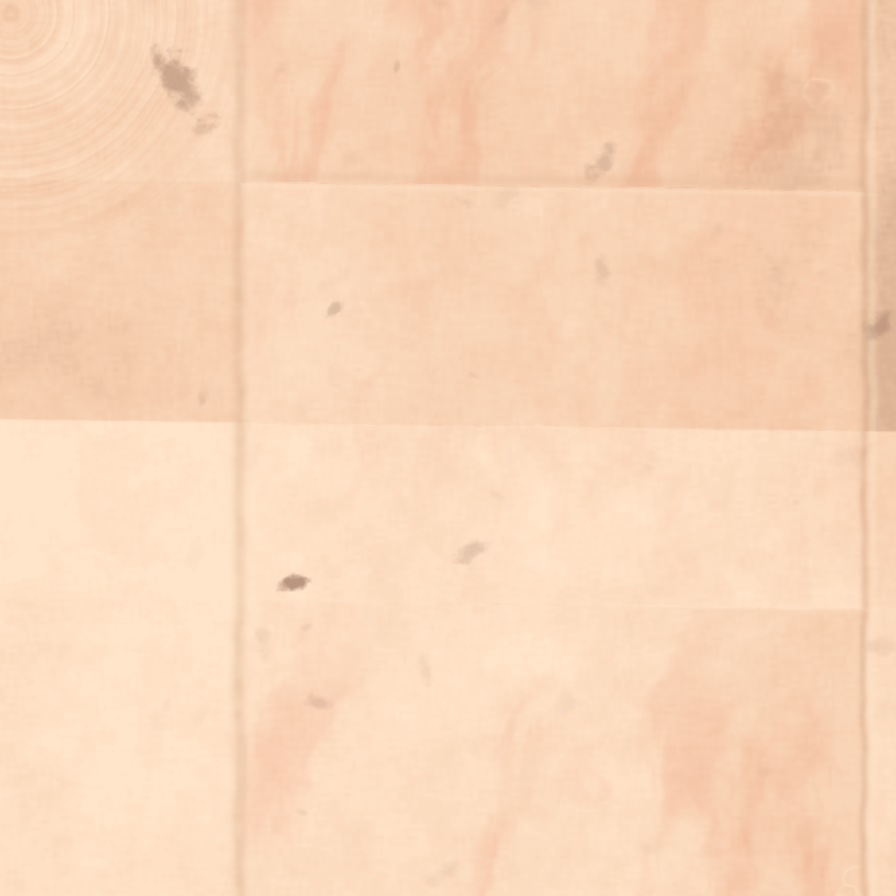
Write a Shadertoy shader that draws this texture.

```glsl
// Pale wooden blocks joined in a wide grid: three columns by four rows.
// Each block takes a tone from a four-step ramp, then gets mottling, slanted
// grain, growth rings in one corner, soft joints and scattered brown flecks.

#define ROW_EDGES vec3(0.333, 0.532, 0.800)
#define COL_EDGES vec2(0.270, 0.964)
#define ROW_TILT 0.014
#define LEFT_TONES vec4(0.20, 0.00, 1.70, 1.15)
#define MIDDLE_TONES vec4(0.45, 0.35, 1.00, 1.50)
#define RIGHT_TONES vec4(0.90, 1.10, 3.00, 2.70)
#define RING_CENTRE vec2(0.012, 0.985)
#define FLECK_CELLS 9.0
#define FLECK_CHANCE 0.45

const vec3 CREAM = vec3(1.00, 0.89, 0.782);
const vec3 PEACH = vec3(0.982, 0.845, 0.73);
const vec3 TAN   = vec3(0.96, 0.80, 0.675);
const vec3 BROWN = vec3(0.89, 0.73, 0.61);
const vec3 FLECK = vec3(0.66, 0.51, 0.43);

float hash(vec2 p) {
    return fract(sin(dot(p, vec2(127.1, 311.7))) * 43758.5453);
}

float noise(vec2 p) {
    vec2 i = floor(p), f = fract(p);
    f = f * f * (3.0 - 2.0 * f);
    return mix(mix(hash(i), hash(i + vec2(1, 0)), f.x),
               mix(hash(i + vec2(0, 1)), hash(i + vec2(1, 1)), f.x), f.y);
}

float fbm(vec2 p) {
    float sum = 0.0, amp = 0.5;
    for (int i = 0; i < 4; i++) {
        sum += amp * noise(p);
        p = p * 2.03 + 17.3;
        amp *= 0.5;
    }
    return sum / 0.9375;
}

// Soft bump of given radii around a centre.
float blob(vec2 p, vec2 centre, vec2 radii) {
    vec2 d = (p - centre) / radii;
    return exp(-dot(d, d));
}

// Soft line of half width w at signed distance d.
float line(float d, float w) {
    return exp(-d * d / (w * w));
}

vec3 ramp(float t) {
    vec3 c = mix(CREAM, PEACH, clamp(t, -0.2, 1.0));
    c = mix(c, TAN, clamp(t - 1.0, 0.0, 1.0));
    return mix(c, BROWN, clamp(t - 2.0, 0.0, 1.4));
}

// Ragged slanted ellipse with a smooth rim.
float fleck(vec2 p, vec2 centre, vec2 radii, float angle) {
    vec2 d = p - centre;
    float c = cos(angle), s = sin(angle);
    d = vec2(c * d.x + s * d.y, c * d.y - s * d.x) / radii;
    float rag = 1.6 * (fbm(p * 75.0) - 0.5);
    return 1.0 - smoothstep(0.2, 1.3, length(d) + rag);
}

float scatteredFlecks(vec2 p) {
    float sum = 0.0;
    vec2 cell = floor(p * FLECK_CELLS);
    for (int y = -1; y <= 1; y++)
    for (int x = -1; x <= 1; x++) {
        vec2 id = cell + vec2(x, y);
        vec2 spot = (id + vec2(hash(id + 3.1), hash(id + 8.7))) / FLECK_CELLS;
        float size = mix(0.005, 0.015, hash(id + 5.5));
        float strength = mix(0.06, 0.36, pow(hash(id + 9.4), 3.0));
        float on = step(hash(id + 21.0), FLECK_CHANCE) * smoothstep(0.05, 0.35, spot.x);
        sum += on * strength * fleck(p, spot, size * vec2(1.5, 0.8), hash(id) * 2.4 - 0.6);
    }
    return sum;
}

void mainImage(out vec4 fragColor, in vec2 fragCoord) {
    vec2 uv = fragCoord / iResolution.xy;
    float mottle = fbm(uv * 7.0 + 2.0) - 0.5;

    // Block coverage and base tone
    vec3 rowDist = uv.y + ROW_TILT * uv.x - ROW_EDGES;
    vec2 colDist = uv.x - COL_EDGES + 0.003 * (noise(uv.yy * 25.0) - 0.5);
    vec3 above = smoothstep(-0.002, 0.002, rowDist);
    vec2 beyond = smoothstep(-0.003, 0.003, colDist);
    vec4 row = vec4(1.0 - above.x, above.x - above.y, above.y - above.z, above.z);
    float middle = beyond.x - beyond.y;
    float tone = mix(mix(dot(LEFT_TONES, row), dot(MIDDLE_TONES, row), beyond.x),
                     dot(RIGHT_TONES, row), beyond.y);

    // Broad shading inside blocks
    tone += 1.2 * middle * row.w * blob(uv, vec2(0.90, 0.85), vec2(0.13, 0.10));
    tone += middle * row.z * (0.7 * smoothstep(0.60, 0.85, uv.x)
          + 0.4 * blob(uv, vec2(0.49, 0.70), vec2(0.06, 0.15)));
    tone += middle * row.x * 1.1 * smoothstep(0.60, 0.96, uv.x);
    tone += 0.6 * (1.0 - beyond.x) * row.z * blob(uv, vec2(0.06, 0.61), vec2(0.10, 0.06));
    tone += 1.2 * mottle + 0.9 * (fbm(uv * 30.0) - 0.5);
    tone += 0.35 * (noise(uv * vec2(80.0, 230.0)) + noise(uv * vec2(230.0, 80.0)) - 1.0);

    // Fine growth rings
    float radius = length(uv - RING_CENTRE) + 0.010 * mottle;
    float ringFade = (1.0 - beyond.x) * (1.0 - smoothstep(0.12, 0.34, radius));
    tone += ringFade * (noise(vec2(radius * 330.0, 4.0)) + 0.6 * noise(vec2(radius * 110.0, 9.0)) - 0.8);
    tone += 1.1 * exp(-radius * radius / 0.0012);
    vec3 color = ramp(tone);

    // Warm slanted grain, shifted from row to row
    float shift = dot(row, vec4(6.0, 13.0, 27.0, 41.0));
    vec2 grainPos = vec2((uv.x - 0.22 * uv.y) * 20.0 + 2.5 * mottle, uv.y * 6.0) + shift;
    float grain = smoothstep(0.47, 0.80, fbm(grainPos));
    float grainArea = middle * dot(row, vec4(1.0 - 0.7 * smoothstep(0.1, 0.33, uv.y), 0.35, 0.4, 0.9));
    color -= grain * grainArea * vec3(0.015, 0.062, 0.062);

    // Thin pale cracks near the right end of the outer rows
    float crack = line(fbm(uv * 9.0 + 5.0) - 0.5, 0.012) * middle
                * smoothstep(0.76, 0.86, uv.x) * smoothstep(0.35, 0.45, abs(uv.y - 0.5));
    color = mix(color, CREAM, 0.45 * crack);

    // Joints, slightly uneven along their length
    float wear = 0.4 + 0.6 * fbm(uv * vec2(40.0, 55.0));
    float shade = 0.60 * wear * line(colDist.x + 0.003, 0.007)
                + 0.80 * wear * line(colDist.y, 0.0045)
                + 0.35 * wear * line(rowDist.z - 0.008, 0.007) * middle;
    float shine = 0.40 * line(colDist.y - 0.010, 0.005) + 0.20 * line(colDist.x - 0.009, 0.005)
                + 0.30 * line(rowDist.z + 0.003, 0.003) * (0.3 + 0.7 * middle)
                + 0.20 * line(rowDist.x, 0.003);
    color = mix(color, BROWN * vec3(0.98, 0.97, 0.95), shade);
    color = mix(color, CREAM, shine);

    // Flecks: a slanted smudge, two small knots, then the scatter
    float stain = scatteredFlecks(uv)
                + 0.55 * fleck(uv, vec2(0.20, 0.907), vec2(0.042, 0.019), -0.95)
                + 0.80 * fleck(uv, vec2(0.33, 0.350), vec2(0.019, 0.008), 0.2)
                + 0.50 * fleck(uv, vec2(0.98, 0.635), vec2(0.018, 0.012), 0.4);
    color = mix(color, FLECK, clamp(stain, 0.0, 0.9));

    fragColor = vec4(clamp(color, 0.0, 1.0), 1.0);
}
```
